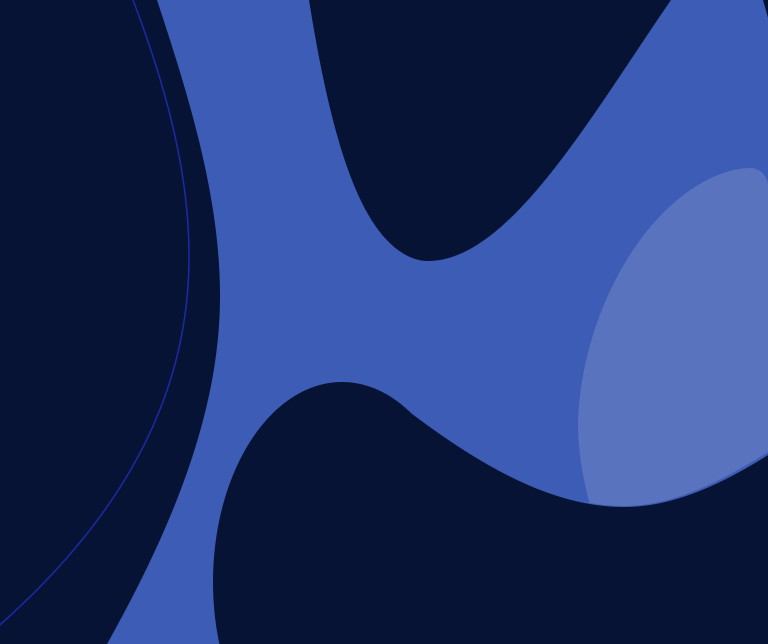
Write a WebGL 2 fragment shader that draws this background.

```glsl
#version 300 es
precision highp float;
// Flat navy background with a branching blue ribbon, a pale petal and a fine arc.
uniform vec2 u_resolution;
out vec4 fragColor;

// Polynomial that leaves its turning point flat.
float bend(float s, float a, float b, float c) {
  return s * s * (a + s * (b + s * c));
}

// Signed field to distance in screen pixels.
float pixels(float field) {
  return field / max(length(vec2(dFdx(field), dFdy(field))), 1e-6);
}

// Antialiased coverage of the negative side of a field.
float cover(float field) {
  return clamp(0.5 - pixels(field), 0.0, 1.0);
}

// Left bank of the ribbon, x as a function of y.
float bankX(float y) {
  float s = y - 2.96;
  return 2.2 - (s < 0.0 ? bend(-s / 2.96, 0.913, -0.283, 0.0)
                        : bend(s / 3.48, 1.44, -0.31, 0.0));
}

// Fine arc, x as a function of y.
float arcX(float y) {
  float s = y - 2.56;
  return 1.89 - (s < 0.0 ? bend(-s / 2.56, 0.71, -0.15, 0.0)
                         : bend(s / 3.67, 1.51, 0.36, 0.0));
}

// Bottom of the upper lobe, y as a function of x.
float lobeY(float x) {
  float s = x - 4.28;
  return 2.61 - (s < 0.0 ? bend(-s / 1.19, 1.80, -0.66, 1.47)
                         : bend(s / 2.43, 4.30, -1.69, 0.0));
}

// Lower right valley, y as a function of x.
float valleyY(float x) {
  float s = x - 6.24;
  return 5.07 - (s < 0.0 ? bend(-s / 2.21, 1.30, -0.30, 0.0)
                         : bend(s / 1.44, 0.65, -0.13, 0.0));
}

// Half superellipse with a small rounded corner on its right.
float petal(vec2 p) {
  vec2 d = abs(vec2(min(p.x - 7.5, 0.0) / 1.72, (p.y - 4.25) / 2.57));
  float body = pow(d.x, 1.8) + pow(d.y, 1.8) - 1.0;
  float corner = length(max(vec2(p.x - 7.5, 1.86 - p.y), 0.0)) - 0.18;
  return max(body, corner);
}

void main() {
  // Canvas is 7.68 by 6.44 units, y measured downwards.
  vec2 uv = gl_FragCoord.xy / u_resolution;
  vec2 p = vec2(uv.x, 1.0 - uv.y) * vec2(7.68, 6.44);

  vec3 navy = vec3(0.022, 0.076, 0.208);
  vec3 blue = vec3(0.24, 0.36, 0.71);
  vec3 pale = vec3(0.35, 0.45, 0.75);

  // Petal, leaving a thin strip of blue above the valley.
  float valley = valleyY(p.x);
  float strip = 0.01 + 0.02 * smoothstep(6.2, 7.68, p.x);
  float petalField = max(petal(p), p.y - valley + strip);
  vec3 color = mix(blue, pale, cover(petalField));

  // Navy areas around the ribbon.
  float mound = length((p - vec2(3.42, 5.82)) / vec2(1.29, 2.0)) - 1.0;
  float slope = max(valley - p.y, 4.03 - p.x);
  float dark = cover(p.x - bankX(p.y));
  dark = max(dark, cover(p.y - lobeY(p.x)));
  dark = max(dark, cover(min(mound, slope)));
  dark = max(dark, cover(7.63 + 0.28 * p.y - p.x));
  color = mix(color, navy, dark);

  // Fine arc, its width given in canvas units.
  float halfWidth = 0.0075 * u_resolution.y / 6.44;
  float arc = abs(pixels(p.x - arcX(p.y))) - halfWidth;
  color = mix(color, vec3(0.11, 0.16, 0.65), clamp(0.5 - arc, 0.0, 1.0));

  fragColor = vec4(color, 1.0);
}
```
